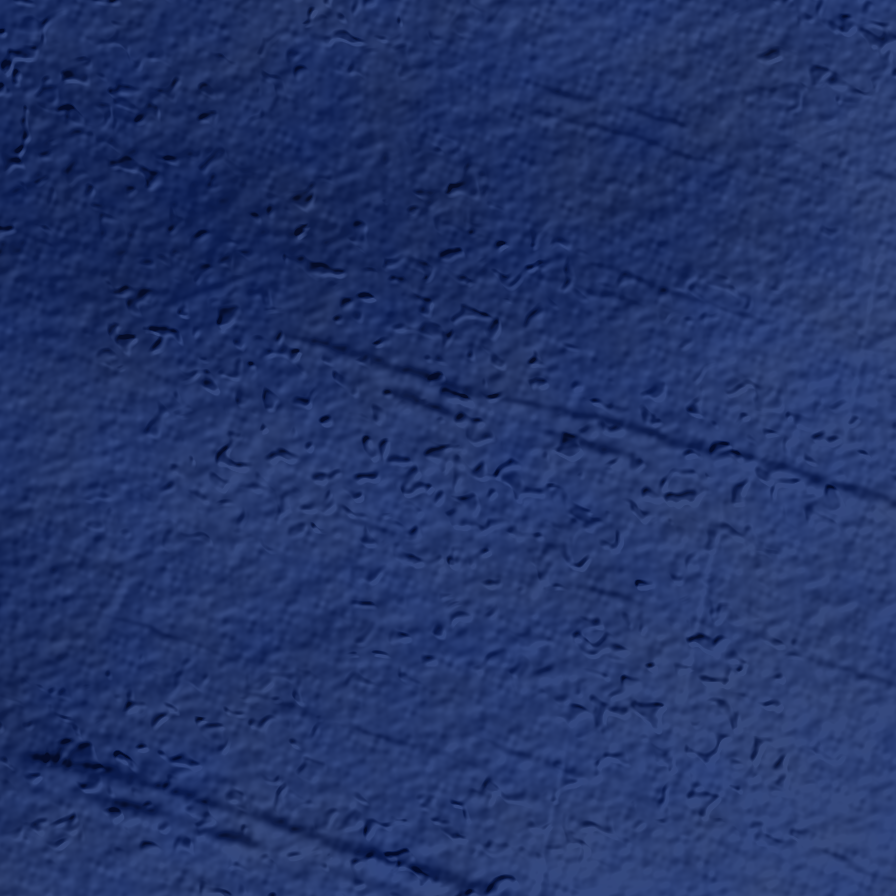
Reproduce this texture procedurally as a WebGL 1 fragment shader.

```glsl
precision highp float;
// Dark blue painted plaster: fine raking-light grain, clustered pits, slanted creases, pale scratches.
uniform vec2 u_resolution;

const vec3 SHADOW_BLUE = vec3(0.015, 0.045, 0.16);
const vec3 DEEP_BLUE = vec3(0.052, 0.115, 0.305);
const vec3 PALE_BLUE = vec3(0.18, 0.257, 0.468);
const vec3 TINT_DRIFT = vec3(0.035, 0.018, -0.03);
const float BASE_TONE = 0.65;
const float BROAD_GAIN = 0.8;
const float RELIEF_GAIN = 1.15;
const float PIT_DEPTH = 0.4;
const float CREASE_DEPTH = 1.05;
const float SCRATCH_GLOW = 0.26;
const vec2 LIGHT_STEP = vec2(-0.0028, 0.0042);

float hash(vec2 cell) {
  vec3 q = fract(vec3(cell.xyx) * 0.1031);
  q += dot(q, q.yzx + 33.33);
  return fract((q.x + q.y) * q.z);
}

float noise(vec2 p) {
  vec2 cell = floor(p);
  vec2 f = fract(p);
  f = f * f * (3.0 - 2.0 * f);
  float low = mix(hash(cell), hash(cell + vec2(1.0, 0.0)), f.x);
  float high = mix(hash(cell + vec2(0.0, 1.0)), hash(cell + vec2(1.0, 1.0)), f.x);
  return mix(low, high, f.y);
}

vec2 turn(vec2 p, float angle) {
  float c = cos(angle);
  float s = sin(angle);
  return vec2(c * p.x - s * p.y, s * p.x + c * p.y);
}

float fbm(vec2 p) {
  float sum = 0.0;
  float weight = 0.5;
  for (int i = 0; i < 4; i++) {
    sum += weight * noise(p);
    p = turn(p, 0.9) * 2.03 + 17.3;
    weight *= 0.5;
  }
  return sum / 0.9375;
}

// Small soft hollows, a little wider than tall, that gather in patches.
float pits(vec2 p) {
  vec2 warped = p + 0.014 * (vec2(noise(p * 53.0), noise(p * 53.0 + 47.0)) - 0.5);
  float patches = smoothstep(0.36, 0.66, fbm(p * vec2(4.0, 6.0) + 9.0));
  float hollow = 0.65 * noise(turn(warped, 0.25) * vec2(58.0, 84.0));
  hollow += 0.35 * noise(turn(warped, -0.6) * vec2(88.0, 112.0) + 61.0);
  return patches * smoothstep(0.6, 0.88, hollow);
}

float surfaceHeight(vec2 p) {
  float grain = 0.62 * noise(turn(p, 0.5) * vec2(76.0, 92.0));
  grain += 0.42 * noise(turn(p, 1.2) * 139.0 + 31.0);
  float lumps = 0.6 * noise(turn(p, -0.3) * vec2(36.0, 50.0) + 5.0);
  return grain + lumps - 0.9 * pits(p);
}

// Dark grooves sloping down to the right, each with a broken companion and a lit lower lip.
float creases(vec2 p) {
  float sum = 0.0;
  float ragged = 0.006 * (noise(p * vec2(48.0, 70.0)) - 0.5);
  for (int i = 0; i < 12; i++) {
    float row = floor(float(i) * 0.5);
    float companion = mod(float(i), 2.0);
    float bold = 1.0 - step(0.5, mod(row, 3.0));
    float slope = -0.3 + 0.08 * (hash(vec2(row, 4.0)) - 0.5);
    float wobble = 0.022 * (fbm(vec2(p.x * 6.0, row * 7.0)) - 0.5) + ragged;
    float d = p.y - (0.17 + 0.18 * row + slope * p.x + wobble - 0.03 * companion);
    float start = 0.1 * row + 0.08 * companion;
    float span = smoothstep(start - 0.02, start + 0.06, p.x);
    span *= 1.0 - companion * smoothstep(start + 0.25, start + 0.4, p.x);
    float broken = noise(vec2(p.x * 19.0, float(i) * 5.7));
    broken = mix(smoothstep(0.35, 0.8, broken), 0.45 + 0.55 * broken, bold * (1.0 - companion));
    float width = mix(0.0032, 0.0048, bold) * (0.7 + 0.6 * broken);
    width *= 1.0 + 0.4 * (1.0 - step(0.5, row));
    float groove = exp(-d * d / (width * width));
    float lip = exp(-pow((d + 2.2 * width) / (1.5 * width), 2.0));
    sum += (groove - 0.28 * lip) * span * broken * mix(0.45, 1.0, bold);
  }
  return sum;
}

// Thin pale lines, nearly upright, stepping up to the right.
float scratches(vec2 p) {
  float sum = 0.0;
  for (int i = 0; i < 3; i++) {
    float n = float(i);
    float rise = p.y - (0.06 + 0.27 * n);
    float d = p.x - (0.61 + 0.175 * n + 0.2 * rise) + 0.004 * (noise(vec2(p.y * 22.0, n)) - 0.5);
    float span = 1.0 - smoothstep(0.08, 0.14, abs(rise));
    float line = exp(-d * d / 0.000009) - 0.5 * exp(-pow((d - 0.006) / 0.004, 2.0));
    sum += line * span;
  }
  return sum;
}

void main() {
  vec2 p = gl_FragCoord.xy / u_resolution;

  // Broad drift: dimmer toward the upper left, brighter low and right.
  float tone = BASE_TONE + 0.36 * (p.x - 0.5) - 0.28 * (p.y - 0.5);
  tone += BROAD_GAIN * (fbm(p * vec2(3.0, 4.0) + 2.0) - 0.5);

  // Raking light and marks.
  tone += RELIEF_GAIN * (surfaceHeight(p) - surfaceHeight(p + LIGHT_STEP));
  tone -= PIT_DEPTH * pits(p);
  tone -= CREASE_DEPTH * creases(p);
  tone += SCRATCH_GLOW * scratches(p);

  vec3 paint = mix(DEEP_BLUE, PALE_BLUE, clamp(tone, 0.0, 1.2));
  paint = mix(paint, SHADOW_BLUE, smoothstep(0.0, 0.7, -tone));
  paint += TINT_DRIFT * (fbm(p * 14.0 + 71.0) - 0.5);
  gl_FragColor = vec4(paint, 1.0);
}
```
